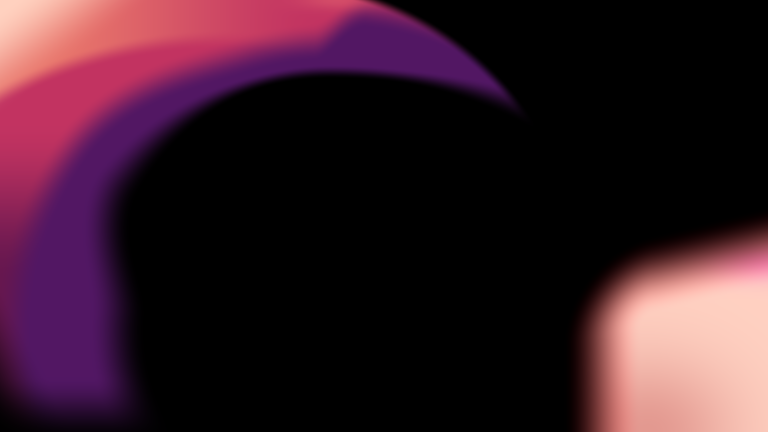
Give the GLSL for this background, as a Shadertoy shader.

```glsl
// 1 below the edge, 0 above it, with a soft transition
float below(float edge, float soft, float v) {
    return 1.0 - smoothstep(edge - soft, edge + soft, v);
}

// Curved ribbon, shaded in polar bands around a point under the arch
vec3 crescent(vec2 p) {
    vec2 q = p - vec2(0.764, 0.236);
    float r = length(q);
    float a = atan(-q.x, q.y); // zero points up, positive turns left
    float tipSide = min(a, 0.0);

    // Silhouette
    float inner = 0.598 + 0.17 * tipSide * tipSide - 0.105 * smoothstep(0.95, 1.5, a);
    float outer = 0.789 + 0.163 * a + 0.6 * max(a, 0.0);
    float innerSoft = 0.016 + 0.05 * smoothstep(0.2, 1.3, abs(a));
    float mask = (1.0 - below(inner, innerSoft, r)) * below(outer, 0.014, r);
    mask *= smoothstep(-0.03, 0.13, p.y);
    mask *= smoothstep(-0.10, 0.10, p.x + 0.5 * (p.y - 0.15));

    // Purple body into magenta
    vec3 purple = vec3(0.32, 0.09, 0.39);
    vec3 magenta = mix(vec3(0.40, 0.09, 0.31), vec3(0.76, 0.20, 0.38),
                       smoothstep(0.35, 0.72, p.y));
    float magentaEdge = 0.668 + 0.062 * smoothstep(0.3, 0.95, a)
                      + 0.08 * below(-0.03, 0.09, a);
    vec3 col = mix(purple, magenta, 1.0 - below(magentaEdge, 0.045, r));

    // Coral fold, fading toward the right
    float fold = 0.64 + 0.16 * a + 0.16 * a * a;
    float coral = (1.0 - below(fold, 0.025, r)) * below(0.42, 0.34, p.x);
    col = mix(col, vec3(0.91, 0.46, 0.42), coral);

    // Peach light in the corner
    float corner = p.x + 1.3 * (1.0 - p.y);
    col = mix(col, vec3(1.0, 0.82, 0.75), below(0.19, 0.16, corner));

    // Thin warm sliver under the upper rim
    vec2 sliver = (p - vec2(0.78, 1.0)) / vec2(0.09, 0.022);
    col = mix(col, vec3(0.86, 0.34, 0.42), 0.7 * exp(-dot(sliver, sliver)));
    return col * mask;
}

// Rounded soft block with a sloping top
vec3 blush(vec2 p) {
    float top = 0.39 + 0.25 * (p.x - 1.6);
    vec2 inset = vec2(p.x - 1.39, top - p.y);
    float d = length(max(0.12 - inset, 0.0)) - 0.12;
    vec3 mask = vec3(below(0.008, 0.08, d), below(-0.012, 0.085, d), below(-0.010, 0.085, d));

    // Rosy shade at the lower left, pink along the top right
    vec2 shade = (p - vec2(1.50, 0.0)) / vec2(0.20, 0.17);
    vec2 pink = (p - vec2(1.78, 0.395)) / vec2(0.13, 0.045);
    vec3 col = vec3(1.0, 0.82, 0.76);
    col = mix(col, vec3(0.87, 0.56, 0.53), 0.85 * exp(-dot(shade, shade)));
    col = mix(col, vec3(0.98, 0.58, 0.78), 0.85 * exp(-dot(pink, pink)));
    return col * mask;
}

void mainImage(out vec4 fragColor, in vec2 fragCoord) {
    vec2 p = fragCoord / iResolution.y;
    p.x *= 1.7778 * iResolution.y / iResolution.x; // keep the layout at any aspect
    fragColor = vec4(crescent(p) + blush(p), 1.0);
}
```
